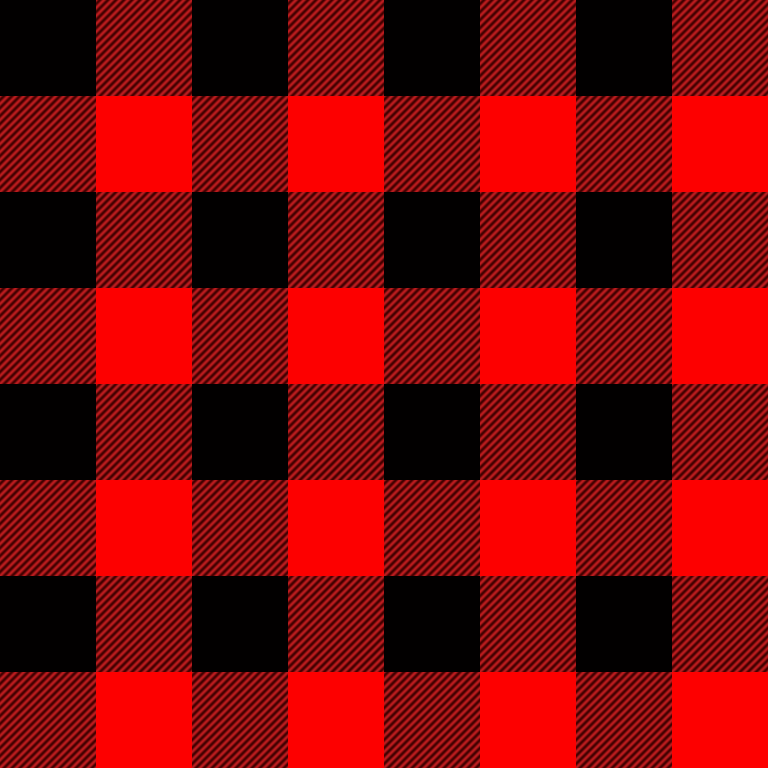
Give the GLSL for this pattern, as a Shadertoy shader.

```glsl
// Buffalo check cloth: black and red squares joined by diagonal twill.

const float TAU = 6.2831853;
const float REPEATS = 4.0;          // checks across and down the canvas
const float RIBS_PER_CELL = 12.0;   // twill lines in one square

const vec3 BLACK = vec3(0.008, 0.0, 0.0);
const vec3 RED = vec3(0.992, 0.0, 0.0);
const vec3 RIB_DARK = vec3(0.25, 0.0, 0.0);
const vec3 RIB_LIGHT = vec3(0.74, 0.11, 0.12);

// Alternating bands of unit width: 0 on even cells, 1 on odd cells.
float bandMask(float x, float pixel) {
    float inside = 0.5 - abs(mod(x - 0.5, 2.0) - 1.0);
    return clamp(inside / pixel + 0.5, 0.0, 1.0);
}

// Soft ribs rising to the right.
vec3 twill(vec2 cell, float ribs) {
    float rib = 0.5 + 0.5 * cos(TAU * ribs * (cell.x - cell.y));
    return mix(RIB_DARK, RIB_LIGHT, rib);
}

// Crosses the warp and weft bands into solid and mixed squares.
vec3 weave(vec3 mixedThreads, float warp, float weft) {
    vec3 darkColumn = mix(BLACK, mixedThreads, weft);
    vec3 redColumn = mix(mixedThreads, RED, weft);
    return mix(darkColumn, redColumn, warp);
}

void mainImage(out vec4 fragColor, in vec2 fragCoord) {
    // One unit is one square of the check.
    float cellsPerPixel = 2.0 * REPEATS / iResolution.y;
    vec2 cell = fragCoord * cellsPerPixel;

    // The bottom row of squares is a red weft band.
    float warp = bandMask(cell.x, cellsPerPixel);
    float weft = bandMask(cell.y + 1.0, cellsPerPixel);

    vec3 cloth = weave(twill(cell, RIBS_PER_CELL), warp, weft);
    fragColor = vec4(cloth, 1.0);
}
```
